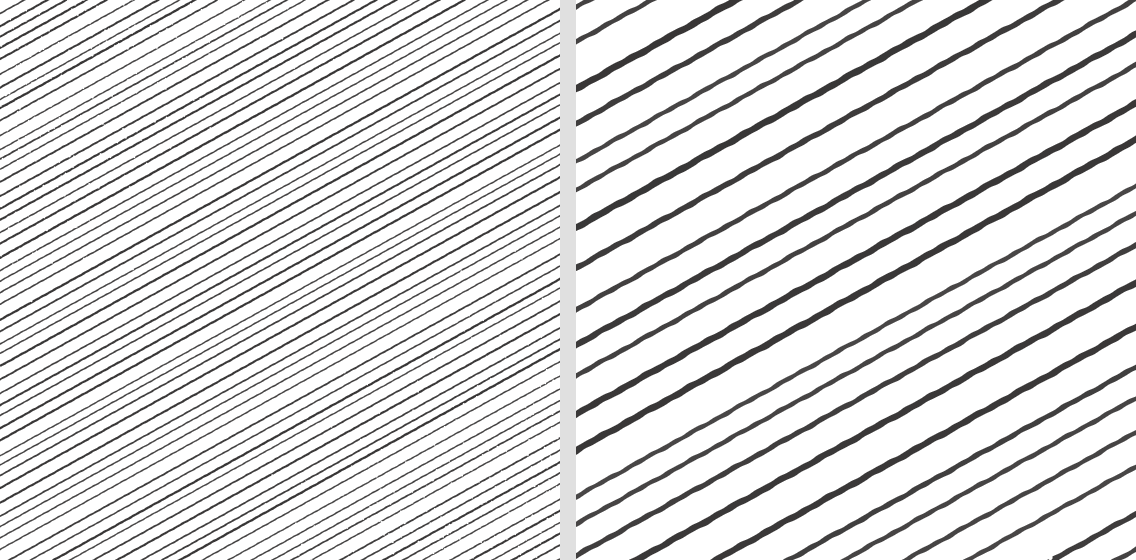
Left, the full canvas; right, a detail of the centre.
Reproduce this pattern procedurally as a WebGL 2 fragment shader.

```glsl
#version 300 es
precision highp float;
// Hand-ruled diagonal hatching: dark slanted strokes on white paper.
// Strokes sit on an even pitch, shifted by a sine and a hash; widths vary,
// edges waver, and small cellular nicks wear the upper left and lower right.

uniform vec2 u_resolution;
out vec4 outColor;

const vec3 PAPER = vec3(1.0);
const vec3 INK = vec3(0.215, 0.208, 0.208);
const float SLOPE = 0.555;          // rise over run of the strokes
const float PITCH = 0.02188;        // vertical spacing of the strokes
const float SWAY = 0.13;            // regular shift, in pitches
const float SWAY_PERIOD = 5.0;      // strokes per cycle of the shift
const float SWAY_PEAK = 27.0;       // stroke at which the shift peaks
const float JITTER = 0.20;          // random shift range, in pitches
const float WIDTH_MIN = 0.0026;
const float WIDTH_MAX = 0.0042;
const float WAVER = 0.00016;        // edge unevenness
const float NICK_CELL = 0.011;      // length of one wear cell
const float NICK_RADIUS = 0.0016;
const float NICK_CHANCE = 0.38;     // at the most worn corners
const float FADE = 0.10;            // lightening of the palest strokes
const float TAU = 6.2831853;

float hash(vec2 p) {
  vec3 q = fract(p.xyx * vec3(0.1031, 0.1030, 0.0973));
  q += dot(q, q.yzx + 33.33);
  return fract((q.x + q.y) * q.z);
}

// Position of a stroke, measured down the left edge
float strokeIntercept(float id) {
  float sway = SWAY * cos(TAU * (id - SWAY_PEAK) / SWAY_PERIOD);
  float jitter = JITTER * (hash(vec2(id, 3.0)) - 0.5);
  return (id + sway + jitter) * PITCH;
}

// Layered sines along the stroke
float edgeWaver(float along, float id) {
  return WAVER * (sin(along * 190.0 + id * 2.3) + sin(along * 433.0 + id * 4.1));
}

// Distance to the nearest nick on the edges of a stroke
float nickDistance(float along, float across, float id, float halfWidth, float chance) {
  float nearest = 1.0;
  float cell = floor(along / NICK_CELL);
  for (int k = -1; k <= 1; k++) {
    vec2 key = vec2(cell + float(k) + 200.0, id);
    if (hash(key) > chance) continue;
    float side = hash(key + 17.0) < 0.5 ? -1.0 : 1.0;
    float center = (cell + float(k) + hash(key + 41.0)) * NICK_CELL;
    float radius = NICK_RADIUS * mix(0.5, 1.0, hash(key + 73.0));
    vec2 offset = vec2(along - center, across - side * halfWidth);
    nearest = min(nearest, length(offset) - radius);
  }
  return nearest;
}

void main() {
  vec2 p = gl_FragCoord.xy / u_resolution;
  float pixel = 1.0 / min(u_resolution.x, u_resolution.y);
  vec2 direction = normalize(vec2(1.0, SLOPE));
  float along = dot(p, direction);
  float intercept = 1.0 - p.y + SLOPE * p.x;
  float nearestId = round(intercept / PITCH);
  float wear = NICK_CHANCE * smoothstep(0.2, 0.95, abs(p.x - p.y));

  vec3 color = PAPER;
  for (int k = -1; k <= 1; k++) {
    float id = nearestId + float(k);
    float across = (intercept - strokeIntercept(id)) * direction.x;
    across += edgeWaver(along, id);

    // Stroke body with its own width, then the nicks cut out
    float weight = hash(vec2(id, 11.0));
    float halfWidth = 0.5 * mix(WIDTH_MIN, WIDTH_MAX, weight * weight);
    halfWidth += 0.5 * edgeWaver(along * 1.7, id + 9.0);
    float body = abs(across) - halfWidth;
    float nick = nickDistance(along, across, id, halfWidth, wear);
    float coverage = clamp(0.5 - body / pixel, 0.0, 1.0);
    coverage *= clamp(0.5 + nick / pixel, 0.0, 1.0);
    coverage *= 1.0 - FADE * (1.0 - weight);
    color = mix(color, INK, coverage);
  }
  outColor = vec4(color, 1.0);
}
```
